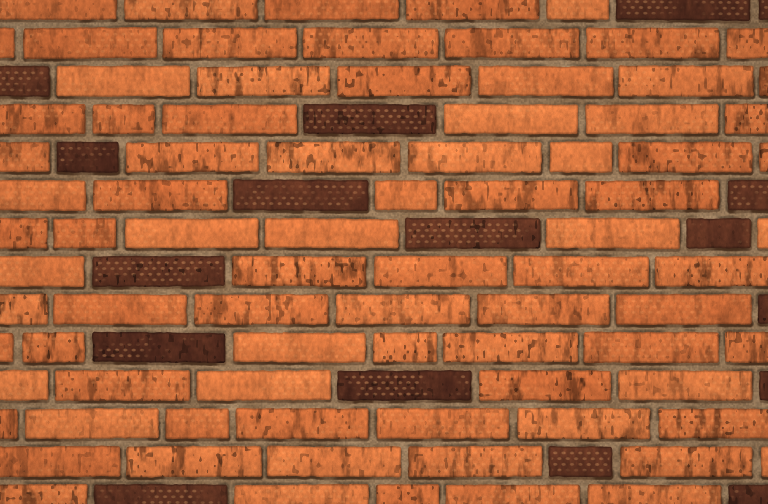
This texture is drawn by a Shadertoy shader. Its source:

```glsl
// Brick wall of long, thin bricks: courses sit on a grid of half-brick cells,
// shifted on alternate courses, with a few half bricks and dark burnt bricks.
// Value noise adds streaks, pits, ragged edges and stained mortar.

// One unit is the height of a course.
const float COURSES = 13.245;
const float CELL = 1.85;
// Per course from the top: first half-brick cell (98, 99 = none) and burnt cell.
const int HALF_CELL[14] = int[14](7, 98, 98, 1, 0, 5, 0, 99, 98, 0, 98, 2, 7, 5);
const int BURNT_CELL[14] = int[14](8, 99, -2, 4, 0, 3, 5, 1, 10, 1, 4, 99, 7, 1);

float hash(vec2 p) {
    vec3 q = fract(p.xyx * vec3(0.1031, 0.1030, 0.0973));
    q += dot(q, q.yzx + 33.33);
    return fract((q.x + q.y) * q.z);
}

float noise(vec2 p) {
    vec2 i = floor(p), f = fract(p);
    f = f * f * (3.0 - 2.0 * f);
    return mix(mix(hash(i), hash(i + vec2(1, 0)), f.x),
               mix(hash(i + vec2(0, 1)), hash(i + vec2(1, 1)), f.x), f.y);
}

float fbm(vec2 p) {
    float sum = 0.0, amp = 0.53;
    for (int i = 0; i < 4; i++, amp *= 0.5) {
        sum += amp * noise(p);
        p = p * 2.03 + 17.7;
    }
    return sum;
}

float roundBox(vec2 p, vec2 halfSize, float radius) {
    vec2 d = abs(p) - halfSize + radius;
    return length(max(d, 0.0)) + min(max(d.x, d.y), 0.0) - radius;
}

// Joints fall on every second cell; each half brick flips their parity.
bool isJoint(int cell, int row) {
    int firstHalf = HALF_CELL[row];
    int nextHalf = firstHalf == 0 ? 5 + 2 * ((row % 9) / 3) : 99;
    int flips = int(cell > firstHalf) + int(cell > nextHalf);
    return ((cell - firstHalf - flips) & 1) == 0;
}

// Small irregularity in where a brick ends.
float endGap(int cell, int row, float side) {
    return 0.095 + 0.06 * (hash(vec2(cell, row) + side) - 0.5);
}

vec3 mortarColor(vec2 p, float edge, float shade) {
    vec3 col = mix(vec3(0.47, 0.36, 0.25), vec3(0.67, 0.55, 0.42), fbm(p * vec2(1.5, 4.0)));
    col *= 0.9 + 0.2 * noise(p * 24.0);
    float stain = smoothstep(0.35, 0.65, noise(p * vec2(2.2, 3.0) + 40.0));
    col *= mix(1.0, 0.7, stain * (1.0 - smoothstep(0.02, 0.10, edge)));
    return mix(col, vec3(0.27, 0.17, 0.10), shade * (0.45 + 0.4 * stain));
}

vec3 brickColor(vec2 p, vec2 q, float edge, vec2 id, bool burnt) {
    float tone = hash(id + 3.1), wear = hash(id + 8.7);
    float streak = fbm(p * vec2(5.0, 1.6) + id * 7.3);
    float grain = fbm(p * vec2(13.0, 9.0) + id * 3.7);
    float cloud = fbm(p * vec2(0.9, 1.6) + id * 5.1);
    // Staggered rows of pale dimples pressed into the face
    vec2 g = q / vec2(0.22, 0.15);
    g.x += 0.5 * mod(floor(g.y), 2.0);
    float dimple = 1.0 - smoothstep(0.12, 0.36, length(fract(g) - 0.5));
    dimple *= smoothstep(0.4, 0.6, cloud) * smoothstep(0.04, 0.12, -edge);
    // Fired clay, streaked and pitted
    vec3 col;
    if (burnt) {
        col = mix(vec3(0.24, 0.12, 0.09), vec3(0.46, 0.25, 0.16), 0.6 * streak + 0.4 * tone);
        col = mix(col, vec3(0.66, 0.45, 0.29), 0.6 * dimple);
    } else {
        col = mix(vec3(0.75, 0.38, 0.20), vec3(0.90, 0.51, 0.28), 0.6 * tone + 0.5 * cloud);
        col *= 1.0 - (0.08 + 0.32 * wear) * smoothstep(0.48, 0.78, streak);
        col = mix(col, vec3(0.94, 0.62, 0.38), 0.25 * dimple);
    }
    col *= 0.86 + 0.28 * grain;
    col *= 1.0 - 0.4 * smoothstep(0.76, 0.88, noise(p * vec2(11.0, 7.0) + 9.0)) * wear;
    // Worn, darker rim and light from above
    col *= mix(0.74, 1.0, smoothstep(0.0, 0.07, -edge));
    return col * (1.0 + 0.16 * q.y);
}

void mainImage(out vec4 fragColor, in vec2 fragCoord) {
    vec2 p = fragCoord / iResolution.y * COURSES;
    float px = COURSES / iResolution.y;
    // Course, counted from the top, and the brick within it
    float down = COURSES - p.y + 0.37;
    int row = clamp(int(floor(down)), 0, 13);
    float shift = (row & 1) == 0 ? 1.35 : 0.50;
    shift += 0.08 * (hash(vec2(row, 5)) - 0.5);
    int cell = int(floor((p.x - shift) / CELL));
    int start = isJoint(cell, row) ? cell : cell - 1;
    int end = isJoint(start + 1, row) ? start + 1 : start + 2;
    vec2 id = vec2(start, row);
    // Brick outline, slightly tilted and ragged, and its shadow
    float left = shift + float(start) * CELL + endGap(start, row, 0.0);
    float right = shift + float(end) * CELL - endGap(end, row, 20.0);
    vec2 q = vec2(p.x - 0.5 * (left + right), 0.5 - fract(down));
    q.y += 0.016 * (hash(id + 2.3) - 0.5) * q.x;
    vec2 halfSize = vec2(0.5 * (right - left), 0.385 + 0.02 * hash(id + 6.0));
    float ragged = 0.045 * (fbm(p * 4.5) - 0.5);
    float edge = roundBox(q, halfSize, 0.06) + ragged;
    float shadowEdge = roundBox(q + vec2(-0.01, 0.055), halfSize, 0.06) + ragged;
    float shade = 1.0 - smoothstep(-0.01, 0.04, shadowEdge);
    // Burnt bricks: one in most courses, some at the right end, and a late half brick
    bool burnt = start == BURNT_CELL[row] || (start == 9 && end == 10)
        || (start == 10 && (row % 5 == 0 || row > 12));
    vec3 col = mix(brickColor(p, q, edge, id, burnt), mortarColor(p, edge, shade),
                   smoothstep(-0.6 * px, 0.6 * px, edge));
    // Gentle falloff toward the corners
    vec2 c = fragCoord / iResolution.xy - 0.5;
    fragColor = vec4(col * (1.04 - 0.25 * dot(c, c)), 1.0);
}
```
